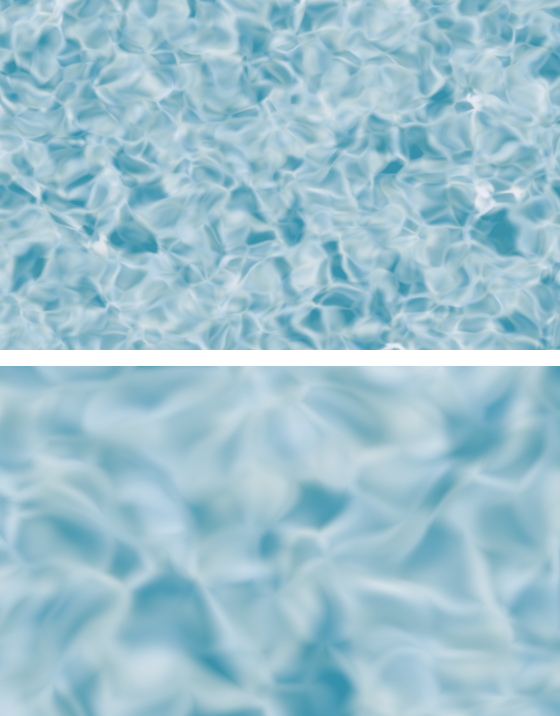
Top, the full canvas; bottom, a detail of the centre.
Reproduce this texture procedurally as a WebGL 2 fragment shader.

```glsl
#version 300 es
precision highp float;
// Rippling pool water: soft pale light webs around teal refraction cells.

uniform vec2 u_resolution;
out vec4 fragColor;

// Palette
const vec3 DEEP = vec3(0.22, 0.57, 0.67);
const vec3 MID = vec3(0.55, 0.72, 0.78);
const vec3 PALE = vec3(0.84, 0.89, 0.92);
const vec3 GLINT = vec3(0.94, 0.93, 0.95);

// Sizes, in repeats per canvas height
const vec2 STRETCH = vec2(0.9, 1.05);
const float COARSE_SCALE = 10.0;
const float FINE_SCALE = 19.0;
const float GLINT_SCALE = 6.5;
const float RIPPLE_SCALE = 24.0;

// Strengths
const float BASE_TONE = 0.50;
const float COARSE_GAIN = 0.38;
const float FINE_GAIN = 0.25;
const float RIPPLE_GAIN = 0.20;
const float WEB_TONE = 0.45;
const float WEB_WIDTH = 0.24;
const float PATCH_GAIN = 1.1;
const float TINT_GAIN = 0.035;

vec2 hash2(vec2 p) {
    vec3 q = fract(p.xyx * vec3(0.1031, 0.1030, 0.0973));
    q += dot(q, q.yzx + 33.33);
    return fract((q.xx + q.yz) * q.zy);
}

vec2 gradientAt(vec2 cell) {
    float angle = 6.28319 * hash2(cell).x;
    return vec2(cos(angle), sin(angle));
}

// Gradient noise, roughly -0.7 to 0.7
float noise(vec2 p) {
    vec2 i = floor(p), f = fract(p);
    vec2 w = f * f * f * (f * (f * 6.0 - 15.0) + 10.0);
    vec2 e = vec2(1.0, 0.0);
    float a = dot(gradientAt(i), f);
    float b = dot(gradientAt(i + e.xy), f - e.xy);
    float c = dot(gradientAt(i + e.yx), f - e.yx);
    float d = dot(gradientAt(i + e.xx), f - e.xx);
    return mix(mix(a, b, w.x), mix(c, d, w.x), w.y);
}

vec2 noise2(vec2 p) {
    return vec2(noise(p), noise(p + vec2(41.7, 17.3)));
}

// Voronoi cells: x = distance to the nearest border, y = random value of the cell
vec2 cells(vec2 p) {
    vec2 i = floor(p), f = fract(p);
    vec2 nearest = vec2(0.0), nearestId = vec2(0.0);
    float best = 8.0;
    for (int y = -1; y <= 1; y++)
    for (int x = -1; x <= 1; x++) {
        vec2 offset = vec2(x, y);
        vec2 r = offset + hash2(i + offset) - f;
        float d = dot(r, r);
        if (d < best) {
            best = d;
            nearest = r;
            nearestId = offset;
        }
    }
    float border = 8.0;
    for (int y = -2; y <= 2; y++)
    for (int x = -2; x <= 2; x++) {
        vec2 offset = nearestId + vec2(x, y);
        vec2 r = offset + hash2(i + offset) - f;
        vec2 gap = r - nearest;
        if (dot(gap, gap) > 1e-4)
            border = min(border, dot(0.5 * (nearest + r), normalize(gap)));
    }
    return vec2(border, hash2(i + nearestId + 71.0).y);
}

// Tone of one layer: shaded, patchy cells that melt into a bright web
float refraction(vec2 p) {
    vec2 c = cells(p);
    float width = WEB_WIDTH * (1.0 + 0.6 * noise(p * 0.9 + 5.0));
    float web = 1.0 - smoothstep(0.0, width, c.x);
    float body = mix(-1.0, 0.5, pow(c.y, 0.6));
    body += PATCH_GAIN * noise(p * 1.7 + c.y * 37.0);
    float line = WEB_TONE + 0.5 * noise(p * 1.3 + 23.0);
    return mix(body, line, web);
}

void main() {
    vec2 p = gl_FragCoord.xy / u_resolution.y * STRETCH + 3.0;

    // Bend the cells like a moving surface
    vec2 q = p + 0.045 * noise2(p * 7.0) + 0.020 * noise2(p * 17.0 + 9.0);

    float tone = BASE_TONE;
    tone += COARSE_GAIN * refraction(q * COARSE_SCALE);
    tone += FINE_GAIN * refraction(q * FINE_SCALE + 50.0);
    tone += RIPPLE_GAIN * noise(q * RIPPLE_SCALE + 13.0);
    tone = clamp(tone, 0.0, 1.05);

    vec3 color = mix(DEEP, MID, min(tone * 2.0, 1.0));
    color = mix(color, PALE, max(tone * 2.0 - 1.0, 0.0));

    // Sparse white glints and faint warm and cool tints
    float glint = smoothstep(0.30, 0.58, noise(q * GLINT_SCALE + 31.0));
    color = mix(color, GLINT, glint * smoothstep(0.45, 0.85, tone));
    color += TINT_GAIN * noise(q * 22.0 + 80.0) * vec3(1.0, 0.2, -1.0);

    fragColor = vec4(clamp(color, 0.0, 1.0), 1.0);
}
```
